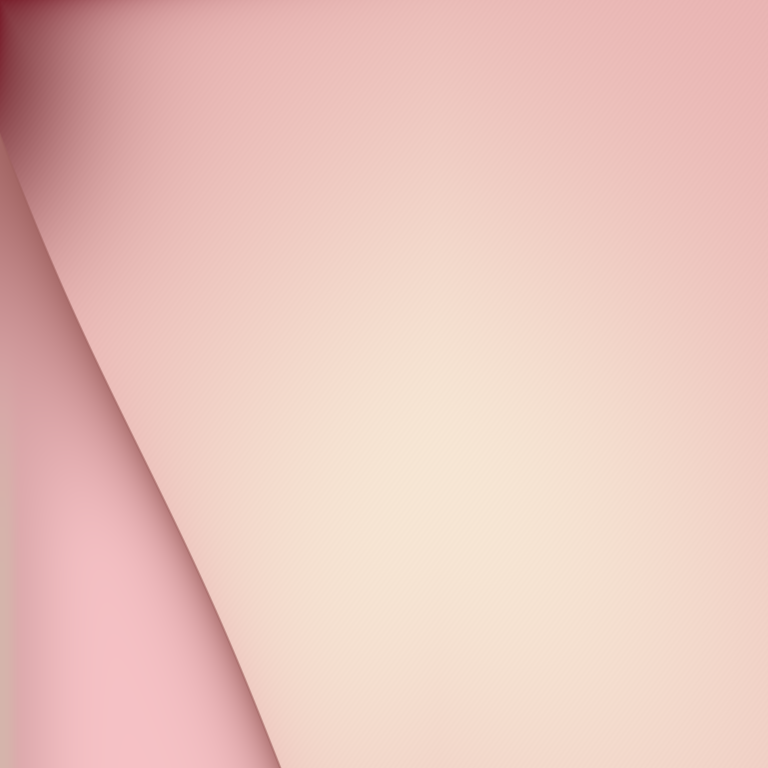
Give the GLSL for this background, as a WebGL 1 fragment shader.

```glsl
precision highp float;
// Cream panel with a rose vignette, overlapping a pink fold along a curved diagonal edge.

uniform vec2 u_resolution;

const float TAU = 6.2831853;
const vec3 CREAM = vec3(0.965, 0.900, 0.830);
const vec3 ROSE = vec3(0.910, 0.695, 0.695);
const vec3 MAROON = vec3(0.530, 0.270, 0.290);
const vec3 CRIMSON = vec3(0.460, 0.080, 0.140);
const vec3 PINK = vec3(0.965, 0.760, 0.775);
const vec3 DUSK = vec3(0.680, 0.440, 0.440);
const vec3 MAUVE = vec3(0.820, 0.620, 0.630);
const vec3 BEIGE = vec3(0.835, 0.710, 0.670);
const vec3 FOLD_SHADE = vec3(0.620, 0.380, 0.370);

// Horizontal position of the fold edge at height y
float foldEdge(float y) {
    return 0.365 - 0.443 * y + 0.0065 * sin(TAU * y / 0.824);
}

// Falloff from 1 at zero distance towards 0
float fade(float distance, float reach) {
    return exp(-max(distance, 0.0) / reach);
}

// Fine diagonal weave in the range -1 to 1
float weave(vec2 p, float period) {
    return sin(TAU * dot(p, vec2(0.81, -0.586)) / period);
}

// Skewed vignette, 0 in the bright centre and 1 far away
float vignette(vec2 p, vec2 centre) {
    vec2 d = p - centre;
    float across = d.x < 0.0 ? 4.5 : 3.4;
    float along = d.y < 0.0 ? 2.5 : 3.6;
    float q = across * d.x * d.x + along * d.y * d.y + 2.8 * abs(d.x) * d.y;
    return 1.0 - exp(-max(q, 0.0));
}

vec3 panelColor(vec2 p, float edgeDistance) {
    vec3 color = mix(CREAM, ROSE, vignette(p, vec2(0.57, 0.38)));
    color = mix(color, ROSE, 0.35 * fade(edgeDistance, 0.045));

    // Dark upper left corner
    float shade = exp(-pow(max(p.x, 0.0) / 0.12, 1.5));
    color = mix(color, MAROON, shade * smoothstep(0.52, 0.92, p.y));

    // Crimson rim along the top and left borders
    float topRim = fade(1.0 - p.y, 0.025) * fade(p.x, 0.15);
    float leftRim = fade(p.x, 0.014) * smoothstep(0.78, 1.0, p.y);
    color = mix(color, CRIMSON, 0.8 * max(topRim, leftRim));

    return color + 0.004 * weave(p, 0.0055);
}

vec3 foldColor(vec2 p, float edgeDistance) {
    float light = 1.0 - smoothstep(0.25, 0.85, p.y);
    vec3 color = mix(DUSK, PINK, light);

    // Soft mauve and beige bands beside the left border
    float low = 1.0 - smoothstep(0.25, 0.60, p.y);
    color = mix(color, MAUVE, 0.75 * light * exp(-pow(p.x / 0.075, 2.0)));
    color = mix(color, BEIGE, 0.9 * low * (1.0 - smoothstep(0.005, 0.030, p.x)));

    // Shadow cast by the panel
    return mix(color, FOLD_SHADE, 0.75 * fade(edgeDistance, 0.035));
}

void main() {
    vec2 p = gl_FragCoord.xy / u_resolution;
    float pixel = 1.0 / u_resolution.x;
    float side = p.x - foldEdge(p.y);

    vec3 color = mix(foldColor(p, -side), panelColor(p, side),
                     smoothstep(-pixel, pixel, side));

    // Thin brown line on the edge
    float line = 1.0 - smoothstep(0.0005, 0.0005 + 1.5 * pixel, abs(side));
    color = mix(color, FOLD_SHADE, 0.55 * line);

    gl_FragColor = vec4(color, 1.0);
}
```
